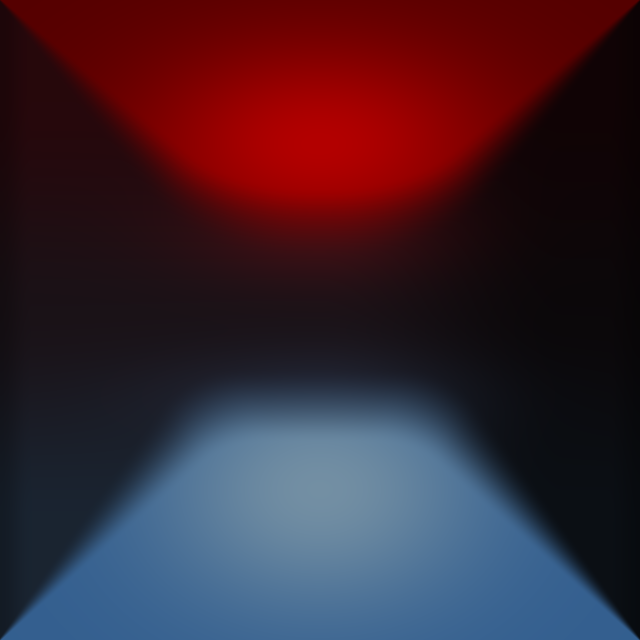
Reproduce this background procedurally as a WebGL 2 fragment shader.

```glsl
#version 300 es
precision highp float;
// A dark room in one-point perspective: a glowing red ceiling and a blue floor
// taper toward a dim back wall. Each plane is a trapezoid distance field whose
// edge blur grows with depth, lit by a soft elliptical glow.

#define CEILING_DEPTH 0.345
#define FLOOR_DEPTH 0.362
#define CEILING_SLOPE 1.0
#define FLOOR_SLOPE 1.09
#define EDGE_BLUR 0.17
#define CEILING_ROUND 0.10
#define FLOOR_ROUND 0.05
#define RIGHT_SHADE 0.42

uniform vec2 u_resolution;
out vec4 fragColor;

const vec3 RED_DEEP = vec3(0.33, 0.0, 0.0);
const vec3 RED_GLOW = vec3(0.70, 0.0, 0.0);
const vec3 BLUE_DEEP = vec3(0.20, 0.37, 0.56);
const vec3 BLUE_GLOW = vec3(0.45, 0.56, 0.64);
const vec3 WALL_TOP = vec3(0.15, 0.03, 0.045);
const vec3 WALL_MID = vec3(0.10, 0.07, 0.09);
const vec3 WALL_LOW = vec3(0.10, 0.14, 0.19);
const vec3 RED_SPILL = vec3(0.14, 0.0, 0.0);
const vec3 BLUE_SPILL = vec3(0.03, 0.06, 0.09);

float smoothMin(float a, float b, float k) {
  float h = max(k - abs(a - b), 0.0) / k;
  return min(a, b) - 0.25 * h * h * k;
}

// Elliptical falloff around a centre
float glow(vec2 p, vec2 centre, vec2 radius) {
  vec2 q = (p - centre) / radius;
  return exp(-0.5 * dot(q, q));
}

// Coverage of a plane that narrows away from the canvas edge
float planeMask(float side, float depth, float maxDepth, float slope, float rounding) {
  float slanted = (side * slope - depth) / length(vec2(slope, 1.0));
  float d = smoothMin(slanted, maxDepth - depth, rounding * min(depth / maxDepth, 1.0) + 0.001);
  float blur = EDGE_BLUR * min(depth, maxDepth) + 0.002;
  return smoothstep(-blur, blur, d);
}

void main() {
  vec2 p = gl_FragCoord.xy / u_resolution;
  float side = min(p.x, 1.0 - p.x);

  // Walls: warm above, cool below, darker to the right
  vec3 color = mix(WALL_LOW, WALL_MID, smoothstep(0.18, 0.52, p.y));
  color = mix(color, WALL_TOP, smoothstep(0.48, 0.85, p.y));
  color *= mix(1.0, RIGHT_SHADE, smoothstep(0.5, 0.88, p.x));
  color *= mix(0.75, 1.0, smoothstep(0.0, 0.05, side));

  // Light spilling onto the back wall
  color += RED_SPILL * glow(p, vec2(0.5, 0.64), vec2(0.14, 0.055));
  color += BLUE_SPILL * glow(p, vec2(0.5, 0.38), vec2(0.17, 0.05));

  // Ceiling
  vec3 ceiling = mix(RED_DEEP, RED_GLOW, glow(p, vec2(0.5, 0.775), vec2(0.20, 0.115)));
  color = mix(color, ceiling, planeMask(side, 1.0 - p.y, CEILING_DEPTH, CEILING_SLOPE, CEILING_ROUND));

  // Floor
  vec3 ground = mix(BLUE_DEEP, BLUE_GLOW, glow(p, vec2(0.5, 0.235), vec2(0.18, 0.135)));
  color = mix(color, ground, planeMask(side, p.y, FLOOR_DEPTH, FLOOR_SLOPE, FLOOR_ROUND));

  fragColor = vec4(color, 1.0);
}
```
